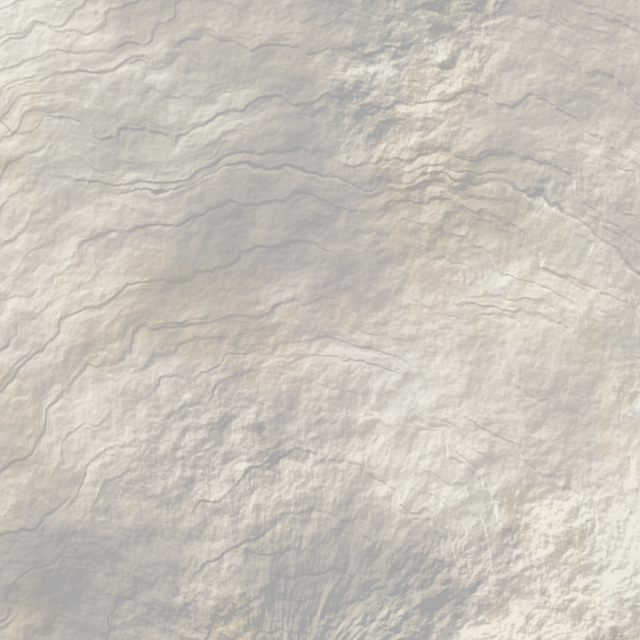
Reproduce this texture procedurally as a three.js fragment shader.

```glsl
// Pale weathered rock face: arched strata with ledges, cracks and crumbly patches.
// A height field in arc coordinates is lit from the upper left, then added to
// cloudy light and shade and mapped through a grey to cream colour ramp.
varying vec2 vUv;

float hash(vec2 p) {
  vec3 q = fract(p.xyx * vec3(0.1031, 0.1030, 0.0973));
  q += dot(q, q.yzx + 33.33);
  return fract((q.x + q.y) * q.z);
}

float noise(vec2 p) {
  vec2 i = floor(p), f = fract(p);
  f = f * f * f * (f * (f * 6.0 - 15.0) + 10.0);
  return mix(mix(hash(i), hash(i + vec2(1, 0)), f.x),
             mix(hash(i + vec2(0, 1)), hash(i + vec2(1, 1)), f.x), f.y);
}

// Fractal noise centred on zero
float fbm(vec2 p) {
  float sum = 0.0, amp = 0.5;
  for (int i = 0; i < 5; i++) {
    sum += amp * (noise(p) - 0.5);
    p = mat2(1.6, 1.2, -1.2, 1.6) * p + 17.3;
    amp *= 0.5;
  }
  return sum;
}

float blob(vec2 p, vec2 centre, vec2 radius) {
  vec2 d = (p - centre) / radius;
  return exp(-dot(d, d));
}

// Arc coordinates: x runs along the strata, y across them
vec2 strata(vec2 p) {
  vec2 q = p - vec2(0.45, -0.1);
  float across = length(q) + 0.15 * fbm(p * 3.5 + 4.0) + 0.045 * fbm(p * 19.0);
  return vec2(atan(q.x, q.y) * 0.7, across);
}

float roughness(vec2 p) {
  float patches = smoothstep(-0.08, 0.14, fbm(p * 3.2 + 7.0));
  return clamp(patches + 0.8 * blob(p, vec2(0.38, 0.27), vec2(0.17, 0.14)), 0.0, 1.0);
}

float height(vec2 p) {
  vec2 s = strata(p);
  float rough = roughness(p);
  float grain = fbm(s * vec2(11.0, 15.0)) * mix(0.3, 0.48, rough);
  float grit = fbm(p * 33.0 + 50.0) * mix(0.13, 0.25, rough);
  float crumbs = abs(fbm(p * 23.0 + 3.0)) * 0.36 * rough;

  // Sharp risers followed by long sloping treads, fading in and out
  float step1 = fract(s.y * 11.0 + 0.6 * noise(p * 4.0));
  float step2 = fract(s.y * 25.0 + noise(p * 6.0));
  float ledges = 0.07 * smoothstep(0.0, 0.07, step1) * (1.0 - step1)
               * smoothstep(0.35, 0.7, noise(p * 5.0 + 9.0));
  ledges += 0.05 * smoothstep(0.0, 0.14, step2) * (1.0 - step2)
          * smoothstep(0.4, 0.75, noise(p * 7.0 + 21.0));
  return grain + grit + crumbs + ledges;
}

// Thin line where a field crosses zero
float crack(float field, float width) {
  return 1.0 - smoothstep(width * 0.3, width, abs(field));
}

void main() {
  vec2 p = vUv;
  float rough = roughness(p);

  // Broad light and shade
  float tone = 0.796 + 0.27 * fbm(p * vec2(2.4, 3.2) + 31.0) + 0.1 * fbm(p * 9.0 + 5.0);
  tone += 0.075 * blob(p, vec2(0.92, 0.2), vec2(0.28, 0.2));
  tone += 0.04 * blob(p, vec2(0.65, 0.36), vec2(0.25, 0.2));
  tone += 0.035 * blob(p, vec2(0.17, 0.5), vec2(0.18, 0.25));
  tone -= 0.09 * blob(p, vec2(0.05, 0.17), vec2(0.12, 0.17));
  tone -= 0.09 * blob(p, vec2(0.58, 0.12), vec2(0.16, 0.09));
  tone -= 0.04 * blob(p, vec2(0.31, 0.58), vec2(0.13, 0.13));
  tone -= 0.055 * blob(p, vec2(0.75, 0.95), vec2(0.55, 0.28));

  // Relief by the height difference along the light, softer in shade
  vec2 toLight = 0.002 * vec2(-0.6, 0.8);
  float relief = 2.9 * (height(p - toLight) - height(p + toLight));
  relief = 0.14 * relief / (0.14 + abs(relief) * 0.5);
  float value = tone + relief * mix(0.6, 1.1, smoothstep(0.68, 0.8, tone));

  // Pits in the crumbly patches
  value -= 0.055 * rough * smoothstep(0.03, 0.14, fbm(p * 19.0 + 12.0));

  // One long arched crack with a lit lip, and a few wandering ones
  float rim = strata(p).y - 0.85;
  float arch = crack(rim, 0.0045) - 0.5 * crack(rim + 0.007, 0.005);
  float wander = crack(fbm(p * 2.6 + 43.0) - 0.02, 0.006)
               * smoothstep(0.5, 0.7, noise(p * 4.0 + 2.0));
  value -= 0.09 * arch * (0.5 + noise(p * 13.0)) * smoothstep(0.1, 0.25, p.x);
  value -= 0.07 * wander;

  // Grey, stone and cream ramp
  vec3 shade = vec3(0.66, 0.655, 0.65);
  vec3 stone = vec3(0.80, 0.77, 0.73);
  vec3 cream = vec3(0.93, 0.915, 0.875);
  vec3 colour = mix(shade, stone, clamp((value - 0.66) / 0.14, 0.0, 1.0));
  colour = mix(colour, cream, clamp((value - 0.80) / 0.13, 0.0, 1.0));

  // Ochre, rose and cool green stains
  colour += vec3(0.008, 0.001, -0.018) * smoothstep(0.03, 0.2, fbm(p * 6.0 + 61.0));
  colour += vec3(0.002, -0.01, -0.003) * blob(p, vec2(0.47, 0.48), vec2(0.2, 0.12));
  colour += vec3(-0.008, 0.0, 0.002) * smoothstep(0.0, 0.15, fbm(p * 5.0 + 83.0));
  gl_FragColor = vec4(colour, 1.0);
}
```
